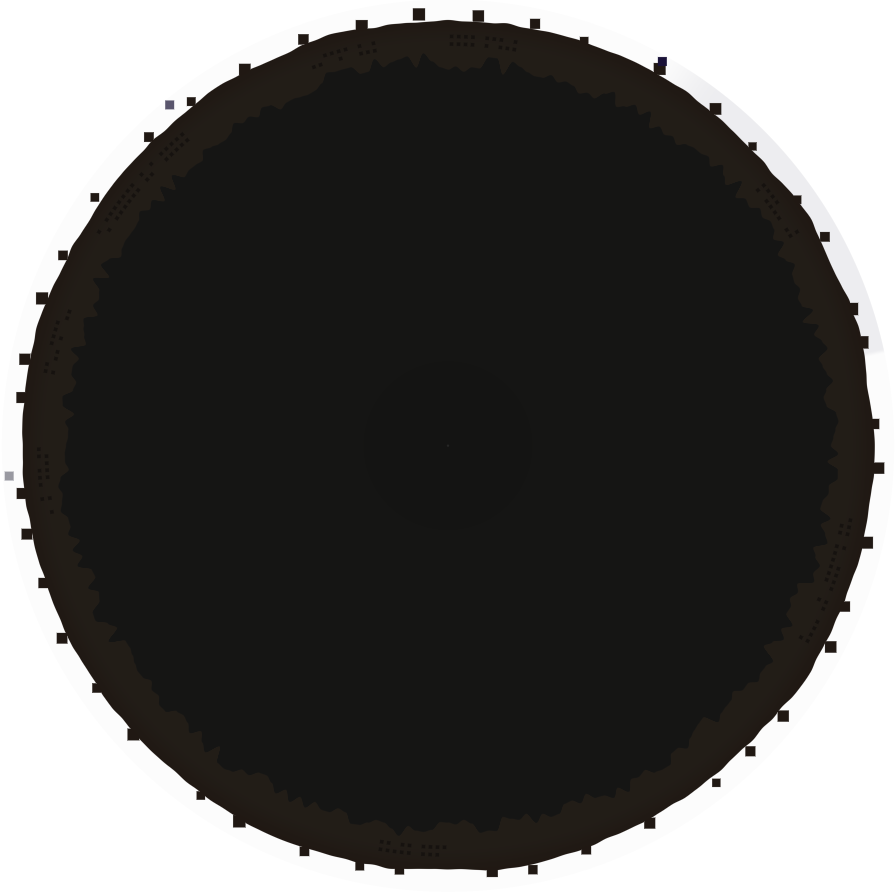
Write a WebGL 2 fragment shader that draws this background.

```glsl
#version 300 es
precision highp float;
// A near-black disc with a frayed brown rim on a white ground.
// Periodic noise over the angle shapes the rim and the inner fringe, while
// jittered polar cells carry small square studs and clusters of dark specks.

uniform vec2 u_resolution;
out vec4 outColor;

const float TAU = 6.2831853;

float hash(float n) {
  n = fract(n * 0.1031);
  n *= n + 33.33;
  return fract(n * (n + n));
}

// Value noise around the circle; turn runs from 0 to 1 and wraps.
float ringNoise(float turn, float cells, float seed) {
  float x = turn * cells;
  float i = floor(x);
  float a = hash(mod(i, cells) + seed);
  float b = hash(mod(i + 1.0, cells) + seed);
  return mix(a, b, smoothstep(0.0, 1.0, x - i));
}

float squareDist(vec2 p, float halfSize) {
  vec2 d = abs(p) - halfSize;
  return max(d.x, d.y);
}

vec2 polar(float radius, float turn) {
  return radius * vec2(cos(turn * TAU), sin(turn * TAU));
}

// Distance to the square studs, one in each jittered angular cell.
float studDist(vec2 p, float turn) {
  const float cells = 44.0;
  float nearest = 1.0;
  for (float k = -1.0; k <= 1.0; k++) {
    float id = mod(floor(turn * cells) + k, cells);
    float place = (id + 0.2 + 0.6 * hash(id + 17.0)) / cells;
    float radius = 0.476 + 0.007 * hash(id + 71.0);
    float size = 0.0045 + 0.0025 * hash(id + 131.0);
    nearest = min(nearest, squareDist(p - polar(radius, place), size));
  }
  return nearest;
}

void main() {
  float unit = min(u_resolution.x, u_resolution.y);
  vec2 p = (gl_FragCoord.xy - 0.5 * u_resolution) / unit - vec2(0.0, 0.0026);
  float aa = 0.7 / unit;
  float r = length(p);
  float turn = fract(atan(p.y, p.x) / TAU + 1.0);

  // White ground, faint halo and the grey crescent at the upper right
  vec3 color = vec3(1.0);
  float halo = 1.0 - smoothstep(-aa, aa, r - 0.498);
  color = mix(color, vec3(0.988), halo);
  float arc = smoothstep(0.033, 0.035, turn) * (1.0 - smoothstep(0.145, 0.172, turn));
  color = mix(color, vec3(0.93, 0.93, 0.94), halo * arc);

  // Brown rim with studs
  float edge = 0.4715 + 0.005 * ringNoise(turn, 44.0, 5.0)
             + 0.002 * ringNoise(turn, 180.0, 29.0);
  float body = min(r - edge, studDist(p, turn));
  vec3 brown = mix(vec3(0.132, 0.112, 0.09), vec3(0.125, 0.095, 0.075),
                   smoothstep(0.45, 0.477, r));
  color = mix(color, brown, 1.0 - smoothstep(-aa, aa, body));

  // Short rows of dark specks inside the rim
  float group = floor(turn * 36.0);
  vec2 speck = vec2(turn * 360.0, (r - 0.444) / 0.0085);
  vec2 local = (fract(speck) - 0.5) * vec2(TAU * r / 360.0, 0.0085);
  float row = floor(speck.y);
  float chosen = step(0.66, hash(group + 211.0)) * step(0.0, row) * step(row, 1.0)
               * step(0.35, hash(floor(speck.x) + row * 400.0));
  float dots = 1.0 - smoothstep(-aa, aa, squareDist(local, 0.002));
  color = mix(color, vec3(0.085, 0.07, 0.06), dots * chosen);

  // Radial spikes where the dark core meets the rim
  float fringe = 0.415 + 0.009 * ringNoise(turn, 70.0, 307.0)
               + 0.018 * ringNoise(turn, 300.0, 503.0);
  vec3 core = vec3(0.078, 0.078, 0.075);
  core += 0.003 * smoothstep(0.08, 0.1, r) * vec3(1.0, 1.0, 0.6);
  core += 0.002 * smoothstep(0.155, 0.175, r) * vec3(0.6, 0.8, 1.0);
  core += 0.002 * smoothstep(0.26, 0.28, r) * vec3(1.0, 0.8, 0.6);
  color = mix(color, core, 1.0 - smoothstep(-aa, aa, r - fringe));

  // Faint point at the centre and three coloured flecks on the rim
  color += 0.07 * (1.0 - smoothstep(0.0005, 0.002, r));
  for (float i = 0.0; i < 3.0; i++) {
    float place = 0.168 + 0.19 * i - 0.038 * i * (i - 1.0) * 0.5 + 0.001;
    vec3 tint = mix(vec3(0.1, 0.07, 0.22), vec3(0.6, 0.6, 0.63), i * 0.5);
    float fleck = squareDist(p - polar(0.491, place), 0.005);
    color = mix(color, tint, 1.0 - smoothstep(-aa, aa, fleck));
  }

  outColor = vec4(color, 1.0);
}
```
